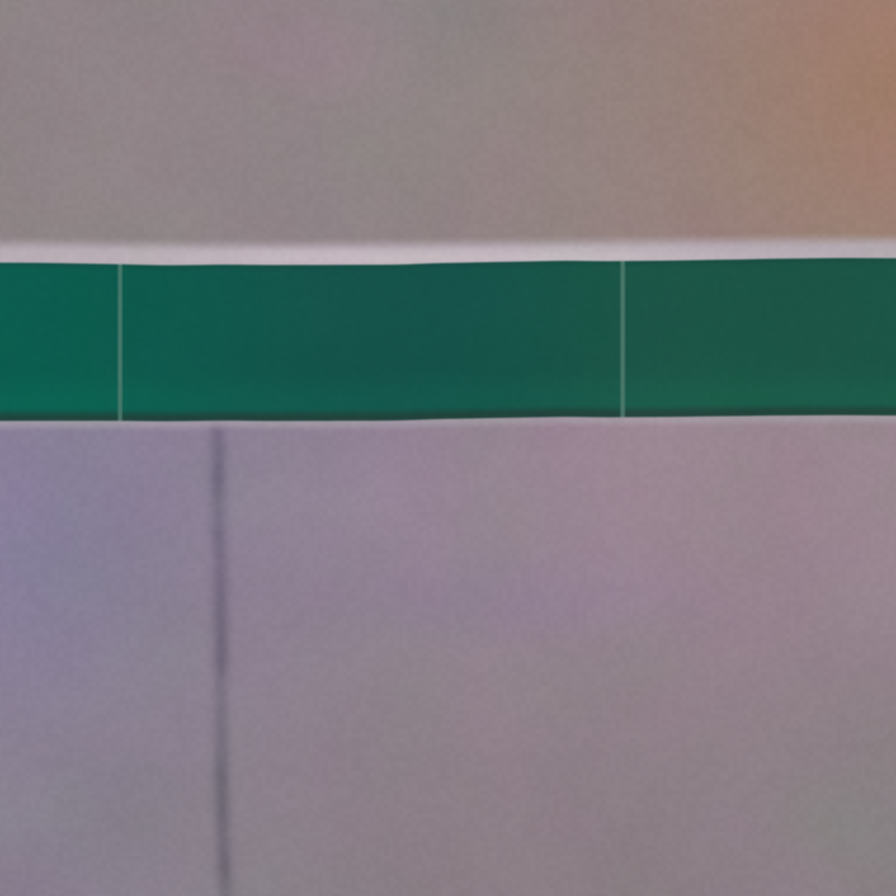
A Shadertoy shader for this texture:

```glsl
// Pale mauve wall tiles split by a green ceramic band with a bright grout line above it.

float hash(vec2 p) {
    vec3 q = fract(vec3(p.xyx) * 0.1031);
    q += dot(q, q.yzx + 33.33);
    return fract((q.x + q.y) * q.z);
}

float noise(vec2 p) {
    vec2 cell = floor(p), f = fract(p);
    f = f * f * (3.0 - 2.0 * f);
    return mix(mix(hash(cell), hash(cell + vec2(1, 0)), f.x),
               mix(hash(cell + vec2(0, 1)), hash(cell + vec2(1, 1)), f.x), f.y);
}

float fbm(vec2 p) {
    float sum = 0.0, gain = 0.5;
    for (int i = 0; i < 4; i++) {
        sum += gain * noise(p);
        p = p * 2.03 + 17.1;
        gain *= 0.5;
    }
    return sum;
}

// Soft round patch of light or tint
float glow(vec2 uv, vec2 centre, vec2 size) {
    vec2 d = (uv - centre) / size;
    return exp(-dot(d, d));
}

vec3 upperWall(vec2 uv) {
    vec3 col = mix(vec3(0.555, 0.515, 0.525), vec3(0.595, 0.505, 0.485), smoothstep(0.3, 1.0, uv.x));
    col += vec3(0.035, -0.015, -0.065) * glow(uv, vec2(1.03, 0.92), vec2(0.22, 0.2));
    col += vec3(0.025, -0.005, 0.015) * glow(uv, vec2(0.33, 0.94), vec2(0.13, 0.06));
    col -= vec3(0.03, 0.005, 0.01) * glow(uv, vec2(0.5, 1.0), vec2(0.09, 0.08));
    return col;
}

vec3 lowerWall(vec2 uv) {
    vec3 high = mix(vec3(0.54, 0.505, 0.595), vec3(0.605, 0.525, 0.57), smoothstep(0.0, 0.85, uv.x));
    vec3 low = mix(vec3(0.53, 0.5, 0.555), vec3(0.545, 0.495, 0.52), smoothstep(0.0, 0.6, uv.x));
    vec3 col = mix(low, high, smoothstep(0.05, 0.5, uv.y));
    col += vec3(-0.005, -0.015, 0.02) * glow(uv, vec2(0.6, 0.33), vec2(0.18, 0.05));
    col += vec3(-0.015, -0.01, 0.015) * glow(uv, vec2(0.02, 0.36), vec2(0.13, 0.14));
    col += vec3(-0.02, 0.01, -0.01) * glow(uv, vec2(0.97, 0.08), vec2(0.08, 0.08));
    // Faint dark joint, slightly leaning and uneven
    float joint = 0.251 - 0.018 * uv.y + 0.005 * (noise(vec2(uv.y * 14.0, 3.0)) - 0.5);
    float wear = 0.06 + 0.05 * noise(vec2(uv.y * 30.0, 8.0));
    col -= wear * vec3(1.0, 0.9, 0.85) * glow(uv, vec2(joint, uv.y), vec2(0.009, 1.0));
    return col;
}

vec3 greenBand(vec2 uv, float top, float bottom) {
    vec3 col = mix(vec3(0.045, 0.365, 0.31), vec3(0.08, 0.325, 0.29), smoothstep(0.0, 0.45, uv.x));
    col = mix(col, vec3(0.11, 0.335, 0.275), smoothstep(0.45, 0.8, uv.x));
    col += vec3(0.0, 0.025, 0.015) * smoothstep(0.06, 0.02, uv.y - bottom);
    // Shaded rims
    col = mix(col, vec3(0.14, 0.25, 0.225), 0.85 * smoothstep(0.015, 0.003, uv.y - bottom));
    col = mix(col, vec3(0.09, 0.28, 0.25), 0.5 * smoothstep(0.009, 0.0, top - uv.y));
    // Evenly spaced vertical seams
    float seam = abs(mod(uv.x - 0.134 + 0.2805, 0.561) - 0.2805);
    col = mix(col, vec3(0.32, 0.49, 0.44), 0.8 * smoothstep(0.0042, 0.0008, seam));
    return col;
}

void mainImage(out vec4 fragColor, in vec2 fragCoord) {
    vec2 uv = fragCoord / iResolution.xy;
    float soft = max(0.002, 1.0 / iResolution.y);

    // Gently bowed horizontal edges
    float ripple = 0.002 * (noise(vec2(uv.x * 16.0, 2.0)) - 0.5);
    float bow = 0.008 * smoothstep(0.2, 1.0, uv.x);
    float top = 0.7035 + bow + 0.0025 * smoothstep(0.2, 0.0, uv.x) + ripple;
    float bottom = 0.5295 + 0.0065 * smoothstep(0.2, 0.9, uv.x) + ripple;
    float groutTop = 0.7295 + 0.8 * bow + 0.002 * smoothstep(0.3, 0.0, uv.x);

    // Walls and the thin light lip beneath the band
    float isUpper = step(0.62, uv.y);
    vec3 col = mix(lowerWall(uv), upperWall(uv), isUpper);
    float lip = (1.0 - isUpper) * smoothstep(0.013, 0.002, bottom - uv.y);
    col = mix(col, vec3(0.66, 0.635, 0.67), 0.65 * lip);

    // Bright grout above the band
    vec3 grout = mix(vec3(0.7, 0.655, 0.69), vec3(0.77, 0.725, 0.75),
                     glow(uv, vec2(0.5, 0.712), vec2(0.4, 0.012)));
    float groutMask = isUpper * smoothstep(groutTop + 0.006, groutTop - 0.012, uv.y);
    col = mix(col, grout, groutMask);

    float band = smoothstep(bottom - soft, bottom + soft, uv.y)
               * smoothstep(top + soft, top - soft, uv.y);
    col = mix(col, greenBand(uv, top, bottom), band);

    // Cloudy mottling and fine grain, weaker on the glaze
    float strength = mix(1.0, 0.4, band);
    float cloud = fbm(uv * vec2(7.0, 9.0)) - 0.47;
    float tint = fbm(uv * 11.0 + 40.0) - 0.47;
    float grain = noise(uv * 190.0) - 0.5;
    col += strength * (0.035 * cloud + 0.018 * grain + tint * vec3(0.02, -0.015, 0.02));

    fragColor = vec4(clamp(col, 0.0, 1.0), 1.0);
}
```
